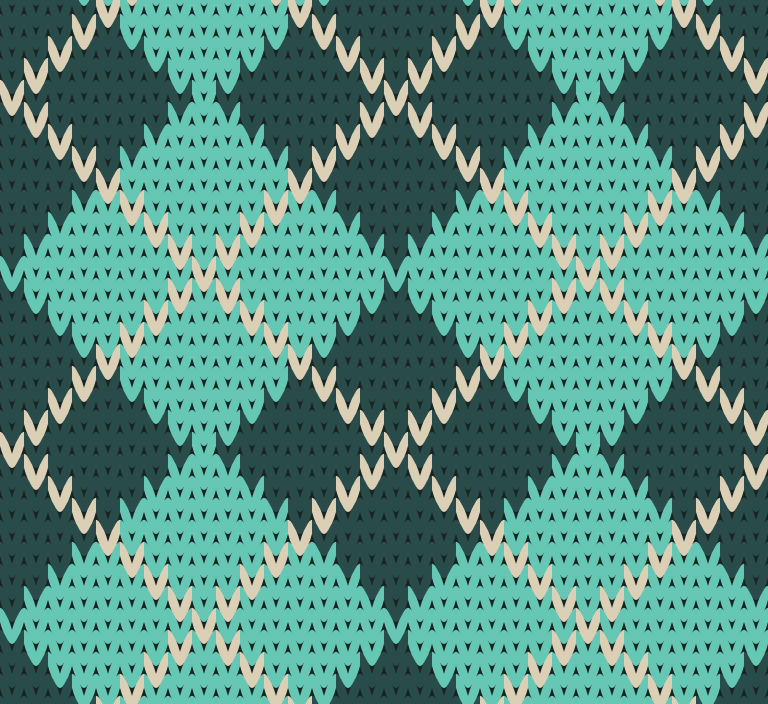
A WebGL 2 fragment shader for this pattern:

```glsl
#version 300 es
precision highp float;

#define REPEATS 2.0       // argyle repeats along each axis
#define STITCHES 16.0     // stitches per repeat along each axis
#define CROSS_ROW 10.0    // row where the lines cross in a dark diamond
#define TIP_HEIGHT 0.73   // height of a stitch tip inside its row
#define TIP_INSET 0.18    // gap on the pointed side of a yarn end
#define NOTCH_DEPTH 0.19  // gap on the hollow side of a yarn end
#define GAP_REACH 0.37    // how far gaps run along a yarn arm
#define SAMPLES 4         // antialiasing samples along each axis

uniform vec2 u_resolution;
out vec4 fragColor;

const vec3 MINT = vec3(0.40, 0.78, 0.71);
const vec3 PINE = vec3(0.16, 0.30, 0.29);
const vec3 CREAM = vec3(0.86, 0.81, 0.71);
const vec3 SHADOW = vec3(0.09, 0.14, 0.13);

// Gap that narrows to a point with distance from the yarn end
float taper(float fromEnd) {
    float t = max(1.0 - fromEnd / GAP_REACH, 0.0);
    return t * t;
}

// Argyle chart: colour of the stitch at a column and row
vec3 yarnColor(vec2 cell) {
    float halfRepeat = 0.5 * STITCHES;
    vec2 d = abs(mod(cell - vec2(0.0, CROSS_ROW), STITCHES) - halfRepeat);
    if (abs(d.x - d.y) < 0.5) return CREAM;
    return d.x + d.y < halfRepeat + 0.5 ? MINT : PINE;
}

vec3 knit(vec2 uv) {
    vec2 p = uv * REPEATS * STITCHES;

    // Each V has two mirrored arms: 0 at its centre, 1 at its side
    float arm = 2.0 * abs(fract(p.x) - 0.5);
    float height = p.y - TIP_HEIGHT - arm + TIP_INSET;
    float v = fract(height);

    // Dark openings at the centre and sides of the stitches
    float inner = taper(arm);
    float outer = taper(1.0 - arm);
    float below = TIP_INSET * inner + NOTCH_DEPTH * outer;
    float above = NOTCH_DEPTH * inner + TIP_INSET * outer;
    if (v < below || 1.0 - v < above) return SHADOW;

    return yarnColor(floor(vec2(p.x, height)));
}

void main() {
    // Average a grid of samples across the pixel
    vec3 color = vec3(0.0);
    for (int y = 0; y < SAMPLES; y++) {
        for (int x = 0; x < SAMPLES; x++) {
            vec2 offset = (vec2(x, y) + 0.5) / float(SAMPLES) - 0.5;
            color += knit((gl_FragCoord.xy + offset) / u_resolution);
        }
    }
    fragColor = vec4(color / float(SAMPLES * SAMPLES), 1.0);
}
```
